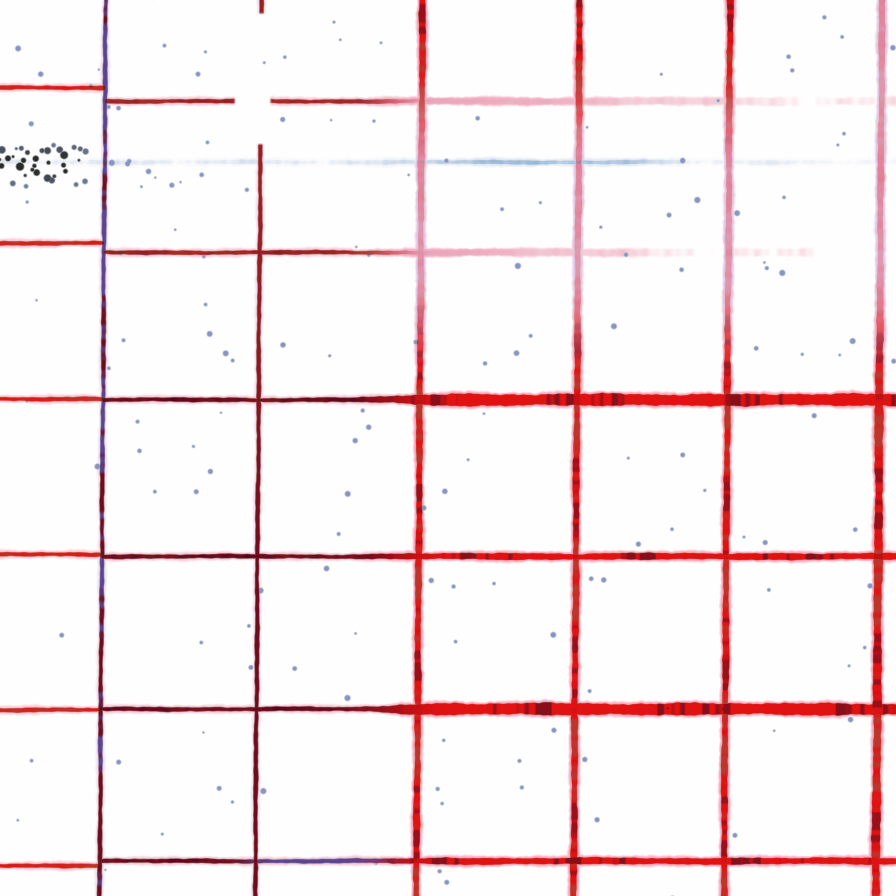
Reproduce this pattern procedurally as a Shadertoy shader.

```glsl
// Hand-ruled red ink grid on white paper, with fading lines, a blue crease and ink specks.

const vec3 PAPER  = vec3(1.00, 0.995, 0.995);
const vec3 RED    = vec3(0.88, 0.07, 0.07);
const vec3 RUST   = vec3(0.74, 0.21, 0.17);
const vec3 MAROON = vec3(0.42, 0.05, 0.11);
const vec3 INDIGO = vec3(0.36, 0.27, 0.55);
const vec3 PINK   = vec3(0.95, 0.61, 0.70);
const vec3 LILAC  = vec3(0.87, 0.75, 0.89);
const vec3 BLUE   = vec3(0.60, 0.72, 0.84);
const vec3 SOOT   = vec3(0.12, 0.13, 0.10);

const float COLUMN_START = 0.115, COLUMN_STEP = 0.1735;
const float ROW_START = 0.039, ROW_STEP = 0.1696;
const float MARGIN_START = 0.034, MARGIN_STEP = 0.1736;
const float TILT = 0.007;          // sideways lean of columns over the full height
const float THIN = 0.0025;         // half widths
const float MEDIUM = 0.0038;
const float HEAVY = 0.0066;
const float FRINGE = 0.0052;       // reach of the ink bleed
const float CREASE_Y = 0.819;
const float SPECK_CELLS = 105.0;

float hash(vec2 p) {
    p = fract(p * vec2(0.1031, 0.1137));
    p += dot(p, p.yx + 33.33);
    return fract((p.x + p.y) * p.x * 47.0);
}

// Layered sines, about -1 to 1
float wobble(float t, float seed) {
    return 0.40 * sin(t * 43.0 + seed * 2.1) + 0.25 * sin(t * 119.0 + seed * 5.3)
         + 0.20 * sin(t * 307.0 + seed * 3.7) + 0.15 * sin(t * 631.0 + seed);
}

float band(float lo, float hi, float soft, float v) {
    return smoothstep(lo - soft, lo + soft, v) * (1.0 - smoothstep(hi - soft, hi + soft, v));
}

// Ink only ever darkens what lies below it
vec3 stain(vec3 base, vec3 ink, float amount) {
    return min(base, mix(PAPER, ink, clamp(amount, 0.0, 1.0)));
}

vec3 stroke(vec3 base, float d, float halfWidth, vec3 ink, vec3 bleed,
            float strength, float bleedAmount, float t, float seed) {
    float soft = max(0.0013, 0.75 / iResolution.y);
    d = abs(d + 0.0008 * wobble(t * 0.6, seed + 4.0));
    float w = halfWidth * (1.0 + 0.22 * wobble(t, seed));
    float reach = FRINGE * (0.75 + 0.35 * wobble(t * 1.3, seed + 9.0));
    float halo = 1.0 - smoothstep(w, w + reach, d);
    float core = 1.0 - smoothstep(w - soft, w + soft, d);
    base = stain(base, bleed, halo * bleedAmount * strength);
    return stain(base, ink, core * strength);
}

float columnX(float k, float y) {
    return COLUMN_START + COLUMN_STEP * k + 0.005 * sin(1.4 * (k - 1.6)) + TILT * y;
}

vec3 columns(vec3 base, vec2 p) {
    float k = round((p.x - COLUMN_START - TILT * p.y) / COLUMN_STEP);
    float patches = wobble(p.y * 0.8, k * 3.0 + 1.0);
    float bold = step(1.5, k);
    float top = k > 4.5 ? 1.1 : 0.87;
    float fade = bold * band(0.63, top, 0.06, p.y);
    vec3 ink = mix(RED, RUST, smoothstep(-0.2, 0.5, patches));
    ink = mix(ink, MAROON, 0.6 * smoothstep(0.15, 0.5, -patches));
    if (k < 1.5) ink = mix(MAROON, RUST, 0.5 * smoothstep(0.3, 0.8, p.y));
    if (k < 0.5) ink = mix(MAROON, INDIGO, smoothstep(-0.3, 0.4, patches + p.y - 0.4));
    ink = mix(ink, mix(PINK, LILAC, 0.35 + 0.4 * patches), 0.8 * fade);
    float w = mix(THIN, MEDIUM, bold) + 0.0011 * step(4.5, k) * (1.0 - fade);
    float gap = k == 1.0 ? band(0.839, 0.985, 0.002, p.y) : 0.0;
    vec3 bleed = mix(PINK, LILAC, max(fade, 1.0 - bold));
    return stroke(base, p.x - columnX(k, p.y), w, ink, bleed,
                  1.0 - gap, mix(0.55, 0.95, bold), p.y, k);
}

vec3 rows(vec3 base, vec2 p) {
    bool margin = p.x < columnX(0.0, p.y);
    float start = margin ? MARGIN_START : ROW_START;
    float pitch = margin ? MARGIN_STEP : ROW_STEP;
    float k = round((p.y - start) / pitch);
    float y = start + pitch * k;
    if (!margin) y += 0.006 * exp(-2.0 * (k - 3.0) * (k - 3.0));
    float patches = wobble(p.x * 0.8, k * 4.0 + 2.0);
    float right = smoothstep(0.38, 0.50, p.x);
    float faint = step(3.5, k);
    float heavy = (k == 1.0 || k == 3.0) ? 1.0 : 0.0;
    vec3 dark = mix(MAROON, RUST, faint * 0.6 + 0.25 * patches);
    if (k == 0.0) dark = mix(dark, INDIGO, band(0.28, 0.44, 0.03, p.x));
    vec3 ink = mix(dark, RED, right);
    ink = mix(ink, MAROON, 0.75 * right * smoothstep(0.25, 0.55, patches));
    ink = mix(ink, mix(PINK, LILAC, 0.5), faint * right);
    if (margin) ink = mix(RED, RUST, 0.5 + 0.5 * patches);
    float w = mix(THIN, mix(MEDIUM, HEAVY, heavy), right * (1.0 - faint));
    float worn = faint * smoothstep(0.45, k > 4.5 ? 1.1 : 0.9, p.x);
    float strength = 1.0 - clamp(worn * (1.0 + 0.5 * patches), 0.0, 1.0);
    if (k == 5.0) strength *= 1.0 - band(0.262, 0.302, 0.002, p.x);
    return stroke(base, p.y - y, w, ink, PINK, strength, mix(0.6, 0.9, right), p.x, k + 20.0);
}

vec3 crease(vec3 base, vec2 p) {
    float amount = 0.25 + 0.25 * wobble(p.x, 7.0) + 0.6 * band(0.47, 0.72, 0.06, p.x);
    amount *= 1.0 - 0.6 * smoothstep(0.7, 1.0, p.x);
    return stroke(base, p.y - CREASE_Y, 0.0024, BLUE, BLUE, max(amount, 0.0), 0.35, p.x, 31.0);
}

// One jittered dot per cell, crowded around the left end of the crease
vec3 specks(vec3 base, vec2 p) {
    vec2 home = floor(p * SPECK_CELLS);
    for (int i = 0; i < 9; i++) {
        vec2 cell = home + vec2(i % 3, i / 3) - 1.0;
        vec2 jitter = vec2(hash(cell + 17.0), hash(cell + 53.0));
        vec2 c = (cell + jitter) / SPECK_CELLS;
        float smudge = band(-0.1, 0.095, 0.012, c.x) * band(0.797, 0.835, 0.012, c.y);
        float trail = band(0.11, 0.24, 0.03, c.x) * band(0.79, 0.82, 0.012, c.y);
        float density = 0.003 + 0.75 * smudge + 0.35 * trail;
        float size = mix(0.0015, 0.0046, hash(cell + 91.0)) * (0.75 + 0.25 * smudge);
        float dotMask = 1.0 - smoothstep(size - 0.0013, size + 0.0013, length(p - c));
        vec3 ink = mix(mix(INDIGO, BLUE, 0.7), SOOT, smudge * 0.9);
        base = stain(base, ink, dotMask * step(hash(cell + 5.0), density));
    }
    return base;
}

void mainImage(out vec4 fragColor, in vec2 fragCoord) {
    vec2 p = fragCoord / iResolution.xy;
    vec3 colour = crease(PAPER, p);
    colour = specks(colour, p);
    colour = columns(colour, p);
    colour = rows(colour, p);
    fragColor = vec4(colour, 1.0);
}
```
